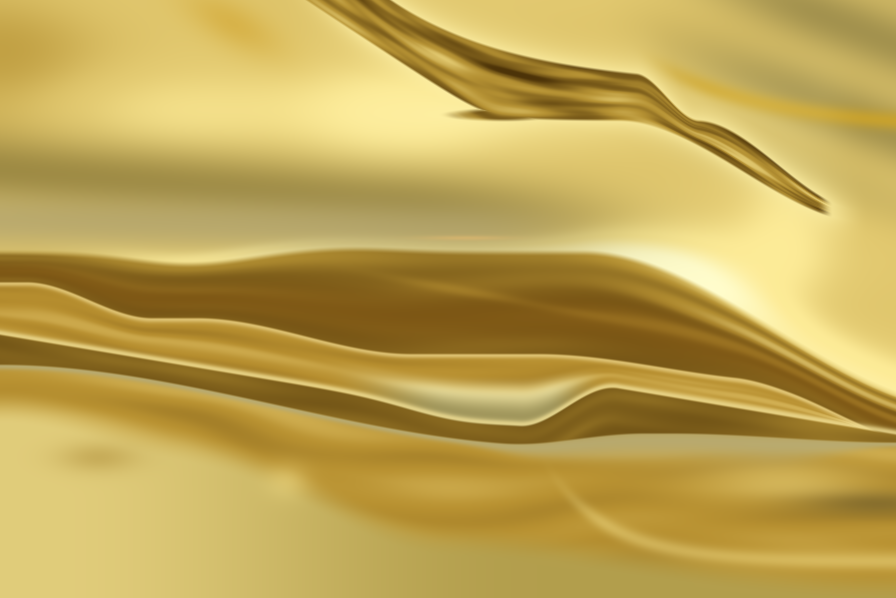
This background is drawn by a Shadertoy shader. Its source:

```glsl
float hash(vec2 p) {
  return fract(sin(dot(p, vec2(127.1, 311.7))) * 43758.5);
}

float corner(vec2 cell, vec2 f, vec2 o) {
  float a = 6.2832 * hash(cell + o);
  return dot(vec2(cos(a), sin(a)), f - o);
}

float noise(float x, float y) {
  vec2 i = floor(vec2(x, y)), f = vec2(x, y) - i, u = f * f * (3. - 2. * f), e = vec2(0, 1);
  return mix(mix(corner(i, f, e.xx), corner(i, f, e.yx), u.x),
    mix(corner(i, f, e.xy), corner(i, f, e.yy), u.x), u.y);
}

float ramp(float a, float b, float x) { return smoothstep(a, b, x); }

float glow(float d, float width) { return exp(-d * d / (width * width)); }

float blob(vec2 p, float x, float y, float rx, float ry) {
  return glow(p.x - x, rx) * glow(p.y - y, ry);
}

float fill(float d) {
  float w = max(.0025, .8 / iResolution.y);
  return ramp(-w, w, d);
}

// Metal tint from shadow to highlight
vec3 gold(float t) {
  vec3 c = mix(vec3(.3, .2, .03), vec3(.48, .36, .1), ramp(0., .25, t));
  c = mix(c, vec3(.71, .57, .2), ramp(.2, .5, t));
  c = mix(c, vec3(.88, .78, .43), ramp(.45, .75, t));
  c = mix(c, vec3(.99, .92, .59), ramp(.7, 1., t));
  return mix(c, vec3(1, .99, .8), ramp(1., 1.3, t));
}

vec3 upperCloth(vec2 p, float ridge) {
  float x = p.x, y = p.y, t = .72 + .05 * noise(x * 4., y * 9.);
  t += .16 * blob(p, .2, .81, .17, .08) + .25 * blob(p, .46, .81, .13, .09);
  t -= .17 * blob(p, 0., .88, .14, .14);
  t += .28 * blob(p, .78, .56, .13, .08) + .18 * blob(p, .88, .64, .05, .13);
  t += .36 * glow(y - ridge, mix(.02, .06, ramp(.55, .85, x))) * ramp(.02, .3, x);
  // Olive and silver reflections
  float haze = glow(y - .715 + .12 * x, .06) * ramp(.85, .45, x);
  vec3 c = mix(gold(t), vec3(.56, .49, .23), .8 * haze);
  float silver = glow(y - .63 + .03 * x, .045) * ramp(.72, .5, x);
  c = mix(c, vec3(.69, .64, .44), .7 * silver);
  float dim = ramp(.66, .92, x) * ramp(.62, .82, y + .4 * (x - .9));
  dim *= .75 + .35 * sin(y * 42. + x * 24. + 1.5);
  c = mix(c, vec3(.59, .53, .28), .75 * dim);
  // Warm reflections
  float streak = y - .785 - .1 * exp(8. * (.742 - x));
  c = mix(c, vec3(.8, .64, .16), .85 * glow(streak, .016) * ramp(.7, .8, x));
  c = mix(c, vec3(.83, .67, .23), .7 * glow(y - 1.22 + x, .05) * blob(p, .26, .96, .07, .07));
  return mix(c, vec3(.88, .72, .43), .6 * blob(p, .52, .602, .05, .004));
}

// Dark crease sweeping from the top to a pointed tail
vec3 addCrease(vec3 c, vec2 p) {
  float x = p.x, slope = 1.341 - x, drop = slope - .797;
  float top = .855 + .145 * exp(7. * (.436 - x)) - .07 * ramp(.71, .78, x) - .14 * ramp(.78, .96, x);
  float low = .5 * (slope + .797 + sqrt(drop * drop + .001)) - .17 * ramp(.69, .97, x);
  float inside = min(top - p.y, p.y - low) * .8;
  float tip = .006 * (1. - length((p - vec2(.56, .808)) / vec2(.05, .009)));
  inside = max(inside, tip);
  float halo = exp(min(inside, 0.) * 50.) * ramp(.3, .42, x) * ramp(.97, .91, x);
  c = mix(c, gold(1.1), .8 * halo);
  float s = (p.y - low) / max(top - low, .01);
  float wave = noise(x * 9., s * 3.5) + .5 * noise(x * 16. + 5., s * 8.);
  vec3 metal = gold(.33 + .55 * wave + .2 * glow(s - .45, .12));
  return mix(c, metal, fill(inside) * ramp(.93, .912, x));
}

void mainImage(out vec4 fragColor, in vec2 fragCoord) {
  vec2 p = fragCoord / iResolution.xy;
  float x = p.x, y = p.y;
  // Heights of the fold edges
  float ridge = .58 - .02 * glow(x - .21, .09) + .006 * glow(x - .39, .08) - .26 * ramp(.65, 1.08, x);
  float shelf = .528 - .06 * ramp(.03, .17, x) - .06 * ramp(.22, .46, x)
    - .045 * ramp(.6, .88, x) - .11 * ramp(.82, 1.05, x);
  float groove = .443 - .25 * x + .083 * ramp(.58, .69, x) - .016 * glow(x - .51, .08);
  float sheet = .39 - .135 * ramp(0., .62, x) + .02 * ramp(.56, .72, x) - .015 * ramp(.75, 1., x);
  float shore = .325 - .07 * ramp(0., .25, x) - .15 * ramp(.2, .5, x) - .08 * ramp(.45, 1., x);
  vec3 c = addCrease(upperCloth(p, ridge), p);

  // Broad shadowed fold
  float depth = ridge - y, s = depth / max(ridge - shelf, .02), right = ramp(.6, .88, x);
  float t = .25 + .12 * glow(s, .3) + .12 * noise(x * 5., s * 5.);
  t += right * (.2 + .19 * sin(s * 22. + 1.)) * ramp(.85, .35, s);
  t += .1 * glow(y - .53 + .28 * (x - .456), .009) * ramp(.35, .55, x) * (1. - right);
  vec3 fold = mix(gold(t), vec3(.5, .32, .06), .5 * glow(s - .65, .3));
  c = mix(c, fold, ramp(-.004, .009, depth));

  // Golden shelf with a silver pool
  depth = shelf - y;
  s = depth / max(shelf - groove, .01);
  t = .44 + .2 * noise(x * 6., s * 5.) + .2 * glow(s - .6, .13) + .12 * right;
  vec3 ledge = mix(gold(t), vec3(.72, .54, .16), .45);
  vec3 silver = mix(vec3(.92, .87, .61), vec3(.63, .59, .36), ramp(.5, .9, s));
  ledge = mix(ledge, silver, ramp(.36, .5, x) * ramp(.68, .61, x) * ramp(.3, .65, s));
  ledge = mix(ledge, vec3(.9, .8, .5), .8 * glow(depth - .002, .005));
  c = mix(c, ledge, fill(depth));

  // Narrow dark groove
  depth = groove - y;
  c = mix(c, vec3(.94, .87, .58), .8 * glow(depth, .006));
  t = .24 + .15 * noise(x * 7., depth * 35.) + .1 * ramp(.75, 1., x);
  c = mix(c, gold(t), fill(depth - .003));

  // Lower sheet with flowing bands, oval shadow and silver rim
  depth = sheet - y;
  float flow = depth + .03 * noise(x * 5., y * 8.);
  t = .48 + .08 * sin(flow * 85.) * exp(-depth * 7.) + .22 * noise(x * 5., flow * 22.);
  vec3 lower = mix(gold(t), vec3(.74, .57, .18), .4);
  float arc = y - .06 - .12 * exp(14. * (.63 - x));
  lower = mix(lower, gold(.8), .55 * glow(arc, .014) * ramp(.6, .68, x));
  lower = mix(lower, gold(.78), .5 * blob(p, .87, .2, .1, .035));
  lower = mix(lower, vec3(.5, .41, .17), .85 * blob(p, .98, .158, .09, .022));
  float rim = mix(.006, .028, ramp(.5, .72, x) * ramp(1., .85, x));
  lower = mix(lower, vec3(.72, .67, .45), .9 * glow(depth - .4 * rim, rim));

  // Pale foreground
  vec3 pale = mix(vec3(.88, .8, .48), vec3(.7, .62, .3), ramp(.05, .6, x));
  pale = mix(pale, vec3(.72, .6, .27), .6 * blob(p, .11, .235, .045, .025));
  lower = mix(lower, pale, ramp(-.025, .035, shore - y));
  lower = mix(lower, gold(.85), .5 * blob(p, .32, .195, .025, .03));
  fragColor = vec4(mix(c, lower, fill(depth)), 1);
}
```
